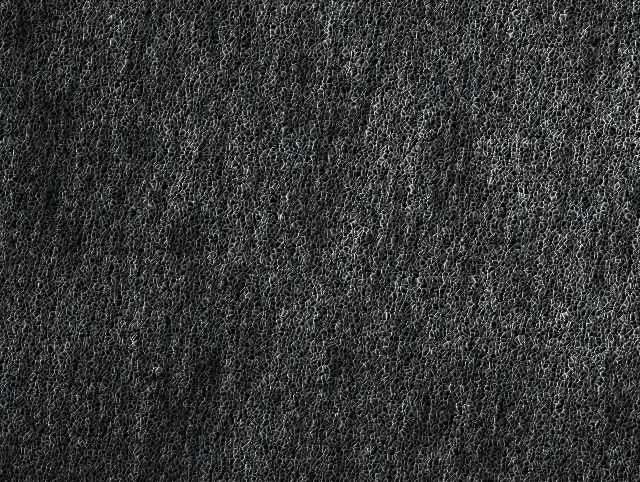
Reproduce this texture procedurally as a WebGL 1 fragment shader.

```glsl
precision highp float;
// Black grained leather: tiny irregular cells with broken, mostly upright rims.
// Voronoi cells give the grain; stretched, leaning gradient noise gives the
// wiggly creases and the streaks of sheen that lighten groups of rims.

#define GRAIN 112.0       // cells per canvas height
#define RIM_WIDTH 0.17    // rim falloff in cell units
#define RIM_GAIN 0.45     // brightness of rims
#define CREASE_GAIN 0.11  // brightness of the wiggly upright lines
#define BASE_TONE 0.018   // darkest pits
#define SLOPE_LIGHT 0.17  // side light across each cell
#define BREAKUP 1.1       // how unevenly the rims catch the light
#define LEAN 0.16         // rightward lean of the streaks
#define STREAK 0.85       // strength of narrow streaks
#define SHEEN 0.42        // strength of broad light patches
#define WARP 0.8          // waviness of the grain in cells

uniform vec2 u_resolution;

vec2 hash2(vec2 p) {
  vec3 q = fract(vec3(p.xyx) * vec3(0.1031, 0.1030, 0.0973));
  q += dot(q, q.yzx + 33.33);
  return fract((q.xx + q.yz) * q.zy);
}

float cornerGradient(vec2 cell, vec2 offset) {
  float angle = 6.2832 * hash2(cell + 71.0).x;
  return dot(vec2(cos(angle), sin(angle)), offset);
}

// Gradient noise, roughly -0.7 to 0.7
float gradientNoise(vec2 p) {
  vec2 i = floor(p);
  vec2 f = p - i;
  vec2 u = f * f * f * (f * (f * 6.0 - 15.0) + 10.0);
  vec2 e = vec2(1.0, 0.0);
  float low = mix(cornerGradient(i, f), cornerGradient(i + e, f - e), u.x);
  float high = mix(cornerGradient(i + e.yx, f - e.yx),
                   cornerGradient(i + 1.0, f - 1.0), u.x);
  return mix(low, high, u.y);
}

// Grain cells: x is the rim brightness, y the side lighting
vec2 leatherGrain(vec2 p) {
  vec2 home = floor(p);
  vec2 nearest = vec2(8.0);
  vec2 second = vec2(8.0);
  for (int y = -1; y <= 1; y++) {
    for (int x = -1; x <= 1; x++) {
      vec2 cell = home + vec2(float(x), float(y));
      vec2 toSite = cell + hash2(cell) - p;
      float d = dot(toSite, toSite);
      if (d < dot(nearest, nearest)) {
        second = nearest;
        nearest = toSite;
      } else if (d < dot(second, second)) {
        second = toSite;
      }
    }
  }
  vec2 across = normalize(second - nearest + 1e-5);
  float edge = max(dot(0.5 * (nearest + second), across), 0.0);
  float upright = mix(0.45, 1.0, abs(across.x));
  float facing = 1.0 + 0.3 * dot(across, vec2(-0.8, 0.6));
  return vec2(exp(-edge / RIM_WIDTH) * upright * facing,
              dot(nearest, vec2(0.8, -0.6)));
}

// Multiplier for streaks and sheen, centred on one
float streakLight(vec2 p) {
  vec2 q = vec2(p.x - LEAN * p.y, p.y);
  q.x += 0.012 * gradientNoise(p * vec2(5.0, 7.0));
  float streaks = 0.7 * gradientNoise(q * vec2(72.0, 11.0))
                + 0.45 * gradientNoise(q * vec2(31.0, 5.0) + 17.0);
  float broad = gradientNoise(q * vec2(7.0, 2.2) + 41.0);
  return max(1.0 + STREAK * streaks + SHEEN * broad, 0.35);
}

// Room light: dim left side and foot, a soft glow at the right
float roomLight(vec2 uv) {
  float side = mix(0.78, 1.06, smoothstep(0.0, 0.55, uv.x));
  float foot = mix(0.82, 1.03, smoothstep(0.0, 0.4, uv.y));
  vec2 glow = (uv - vec2(0.93, 0.66)) / vec2(0.16, 0.3);
  return side * foot + 0.28 * exp(-dot(glow, glow));
}

void main() {
  vec2 uv = gl_FragCoord.xy / u_resolution;
  vec2 p = gl_FragCoord.xy / u_resolution.y;

  // Bend the cell lattice so its rows never look regular
  vec2 g = vec2(p.x - LEAN * p.y, p.y) * GRAIN * vec2(1.08, 0.95);
  g += WARP * vec2(gradientNoise(g * 0.45), gradientNoise(g * 0.45 + 53.0));
  vec2 grain = leatherGrain(g);

  // Uneven rims, and thin upright lines that run past several cells
  float uneven = 1.0 + BREAKUP * gradientNoise(g * vec2(0.85, 0.5) + 5.0);
  float crease = exp(-abs(gradientNoise(g * vec2(0.6, 0.2) + 83.0)) / 0.11);
  float speckle = 0.12 * gradientNoise(g * 1.6 + 29.0);

  float light = streakLight(p) * roomLight(uv);
  float tone = BASE_TONE + light * (RIM_GAIN * grain.x * uneven
             + CREASE_GAIN * crease + SLOPE_LIGHT * grain.y + speckle);
  tone = clamp(tone, 0.015, 0.85);

  // Near neutral, cool in the pits and faintly blue in some streaks
  float blue = smoothstep(0.2, 0.6, gradientNoise(p * vec2(28.0, 8.0) + 9.0));
  vec3 color = tone * vec3(0.985, 1.0, 0.99) + vec3(-0.003, 0.003, 0.002);
  color += tone * blue * vec3(-0.02, 0.0, 0.08);
  gl_FragColor = vec4(color, 1.0);
}
```
